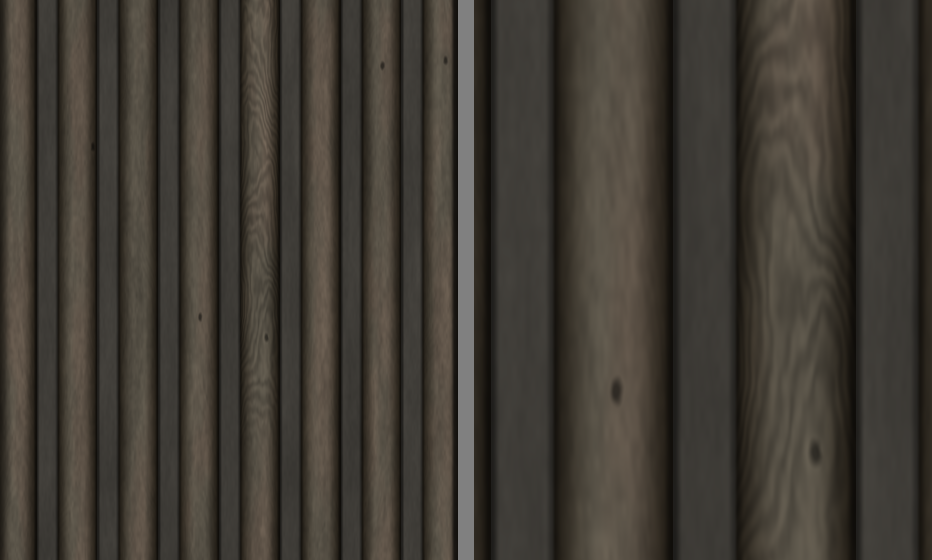
Left, the full canvas; right, a detail of the centre.
Reproduce this texture procedurally as a Shadertoy shader.

```glsl
const float PERIODS = 7.533;      // slat and groove pairs across the canvas
const float FIRST_GROOVE = 0.080; // left edge of the first groove
const float GROOVE_WIDTH = 0.345; // share of one period
const vec3 GROOVE = vec3(0.247, 0.237, 0.218);
const vec3 SEAM = vec3(0.135, 0.115, 0.085);
const vec3 CREST = vec3(0.362, 0.338, 0.292);
const vec3 WARM_CREST = vec3(0.365, 0.322, 0.278);

float hash(vec2 p) {
    return fract(sin(dot(p, vec2(127.1, 311.7))) * 43758.5453);
}

float noise(vec2 p) {
    vec2 i = floor(p), f = fract(p);
    f = f * f * (3.0 - 2.0 * f);
    return mix(mix(hash(i), hash(i + vec2(1, 0)), f.x),
               mix(hash(i + vec2(0, 1)), hash(i + vec2(1, 1)), f.x), f.y);
}

float fbm(vec2 p) {
    float sum = 0.0, gain = 0.5;
    for (int i = 0; i < 4; i++) {
        sum += gain * noise(p);
        p = p * 2.03 + 17.3;
        gain *= 0.5;
    }
    return sum;
}

// Fine vertical fibres and short pores, centred on zero
float fibres(vec2 p, float seed) {
    p.x += 0.008 * noise(vec2(p.x * 12.0, p.y * 7.0) + seed);
    float broad = fbm(vec2(p.x * 65.0, p.y * 4.0) + seed) - 0.47;
    float fine = noise(vec2(p.x * 210.0, p.y * 38.0) + seed) - 0.5;
    float pores = noise(vec2(p.x * 340.0, p.y * 110.0) - seed) - 0.5;
    return 0.30 * broad + 0.12 * fine + 0.10 * pores;
}

// Nested arches along a slat; s runs from 0 to 1 across it
float arches(float s, float y, float seed) {
    float bend = s - 0.5 + 0.5 * (noise(vec2(y * 7.0, seed)) - 0.5);
    float warp = fbm(vec2(s * 2.5, y * 9.0) + seed);
    return sin(6.2832 * (y * 24.0 + bend * bend * 13.0 + warp * 4.5));
}

// One small dark knot in some of the cells of a coarse grid
float knots(vec2 p, float aspect) {
    vec2 grid = vec2(PERIODS, 6.0);
    vec2 cell = floor(p * grid);
    vec2 center = 0.25 + 0.5 * vec2(hash(cell + 3.1), hash(cell + 8.7));
    vec2 d = (fract(p * grid) - center) / grid * vec2(aspect, 0.5);
    d.x += 0.002 * (noise(p * 160.0) - 0.5);
    return step(0.84, hash(cell + 5.3)) * (1.0 - smoothstep(0.0012, 0.0055, length(d)));
}

void mainImage(out vec4 fragColor, in vec2 fragCoord) {
    vec2 uv = fragCoord / iResolution.xy;
    float aspect = iResolution.x / iResolution.y;
    float column = (uv.x - FIRST_GROOVE) * PERIODS;
    float id = floor(column), f = column - id;
    float soft = max(PERIODS / iResolution.x, 0.012);
    float onSlat = smoothstep(GROOVE_WIDTH - soft, GROOVE_WIDTH + soft, f);
    float s = clamp((f - GROOVE_WIDTH) / (1.0 - GROOVE_WIDTH), 0.0, 1.0);
    float seed = floor(hash(vec2(id, 4.0)) * 90.0);

    // Rounded slat with shaded flanks and warm or grey patches
    float light = smoothstep(-0.05, 0.40, s) * (1.0 - smoothstep(0.62, 1.0, s));
    float patches = fbm(vec2(s * 1.6 + seed, uv.y * 4.5));
    vec3 crest = mix(CREST, WARM_CREST, smoothstep(0.35, 0.65, patches + 0.25 * (s - 0.5)));
    vec3 slat = mix(SEAM, crest, light) * (0.84 + 0.30 * patches);

    // Flat groove
    float stain = fbm(vec2(column * 1.5, uv.y * 6.0) + 31.0);
    vec3 groove = GROOVE * (0.90 + 0.20 * stain);

    // Grain, with arches strongest on the middle slat
    vec3 color = mix(groove, slat, onSlat);
    float grain = fibres(uv * vec2(aspect, 1.0), seed);
    color *= 1.0 + grain * mix(0.55, 0.9, onSlat);
    float middle = 1.0 - step(0.5, abs(id - 3.0));
    float figure = 0.015 + 0.075 * middle * smoothstep(0.12, 0.35, uv.y);
    color *= 1.0 + figure * onSlat * arches(s, uv.y, seed);

    // Seams on both sides of the groove
    float rightSeam = abs(f - GROOVE_WIDTH);
    float leftSeam = min(f, 1.0 - f);
    color *= 1.0 - 0.50 * (1.0 - smoothstep(0.008, 0.055, leftSeam));
    color *= 1.0 - 0.36 * (1.0 - smoothstep(0.005, 0.050, rightSeam));

    // Knots and the shadows at the outer sides
    color *= 1.0 - 0.5 * knots(uv, aspect);
    color *= mix(0.72, 1.0, smoothstep(0.0, 0.025, uv.x));
    color *= 1.0 - 0.6 * smoothstep(0.984, 0.993, uv.x);
    fragColor = vec4(color, 1.0);
}
```
